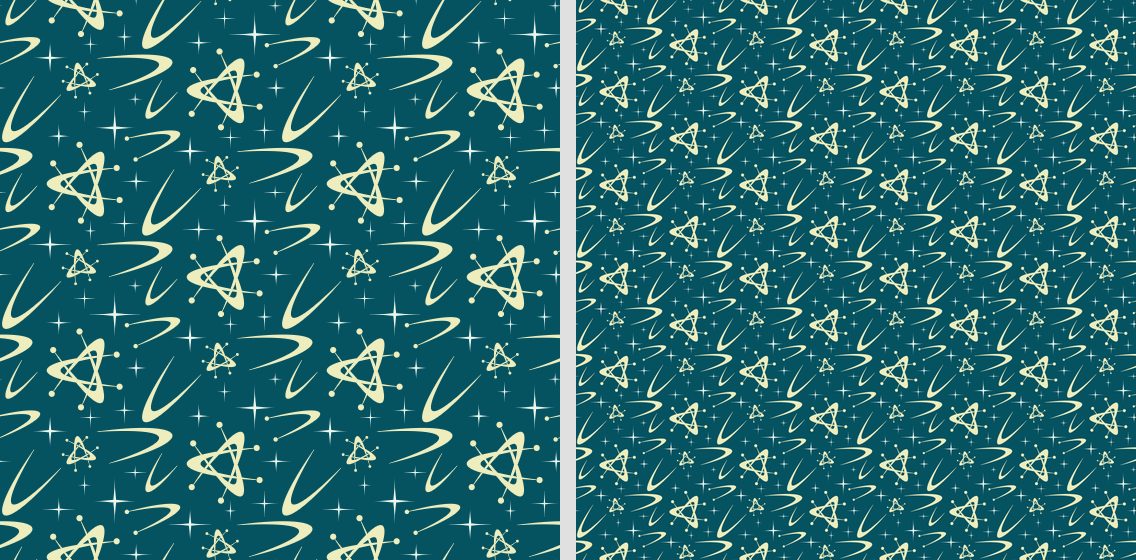
Left: one tile. Right: repeated 2 by 2.
Write a Shadertoy shader that draws this pattern.

```glsl
// Retro atomic wallpaper: cream boomerangs and atoms with white four-point stars on teal.
// Two columns by three rows of a half-drop cell; every motif is folded into the lattice.
// Boomerangs are the space between two conics that share their end points.

const float SIZE = 1152.0;             // design units across the canvas
const vec2 CELL = vec2(576.0, 384.0);  // one cell holds two half-dropped copies

// Offset to the nearest lattice copy
vec2 nearestCopy(vec2 p) {
    vec2 a = mod(p + 0.5 * CELL, CELL) - 0.5 * CELL;
    vec2 b = mod(p, CELL) - 0.5 * CELL;
    return dot(a, a) < dot(b, b) ? a : b;
}

// Approximate distance to a conic with its apex at x = tip, through (0, +-1)
float conic(vec2 q, mat2 toLocal, float tip, float bulge) {
    float f = q.y * q.y - (1.0 - q.x / tip) * (1.0 + bulge * q.x);
    vec2 g = vec2((1.0 + bulge * q.x) / tip - bulge * (1.0 - q.x / tip), 2.0 * q.y);
    return f / max(length(g * toLocal), 1e-4);
}

// Tapered V with its apex at the origin and thin ends at a and b
float boomerang(vec2 p, vec2 a, vec2 b) {
    vec2 middle = 0.5 * (a + b);
    mat2 toLocal = inverse(mat2(-middle, 0.5 * (b - a)));
    vec2 q = toLocal * (p - middle);
    float crescent = max(conic(q, toLocal, 1.0, 0.6), -conic(q, toLocal, 0.81, 0.1));
    return max(crescent - 0.35, -q.x * length(middle));
}

float dots(vec2 p, vec2 a, vec2 b, float radius) {
    return min(length(p - a), length(p - b)) - radius;
}

// Three interlocked boomerangs, each ending in two dots
float atom(vec2 p, float angle, float scale) {
    float d = 1e5;
    for (int i = 0; i < 3; i++) {
        float t = angle + float(i) * 2.0943951;
        vec2 q = mat2(cos(t), -sin(t), sin(t), cos(t)) * p / scale + vec2(75.5, 0.0);
        vec2 a = vec2(143.5, -33.0), b = vec2(149.5, 33.0);
        d = min(d, min(boomerang(q, a, b), dots(q, a, b, 6.3)));
    }
    return d * scale;
}

// Crossed spikes that fade towards their tips
float star(vec2 p, float radius) {
    p = abs(p);
    if (p.y > p.x) p = p.yx;
    float taper = pow(max(1.0 - p.x / radius, 0.0), 1.5);
    return max(p.y - mix(-0.6, 0.055 * radius + 0.4, taper), p.x - radius);
}

float coverage(float d, float pixel) {
    return clamp(0.5 - d / pixel, 0.0, 1.0);
}

void mainImage(out vec4 fragColor, in vec2 fragCoord) {
    vec2 uv = fragCoord / iResolution.xy;
    vec2 p = vec2(uv.x, 1.0 - uv.y) * SIZE - 384.0;
    float pixel = SIZE / iResolution.y;

    // Large and small atoms
    float cream = atom(nearestCopy(p - vec2(76.0, 186.5)), 0.0, 1.0);
    cream = min(cream, atom(nearestCopy(p - vec2(68.5, 355.5)), -0.7, 0.46));

    // Loose boomerangs: wide, tall, small
    cream = min(cream, boomerang(nearestCopy(p - vec2(258.0, 318.0)),
                                 vec2(-153.0, -6.0), vec2(-129.0, 59.0)));
    cream = min(cream, boomerang(nearestCopy(p - vec2(200.0, 291.0)),
                                 vec2(62.0, -134.0), vec2(117.0, -96.0)));
    cream = min(cream, boomerang(nearestCopy(p - vec2(205.5, 51.0)),
                                 vec2(31.5, -78.0), vec2(63.0, -53.0)));

    // Boomerang with dotted ends
    vec2 q = nearestCopy(p - vec2(274.0, 82.0));
    vec2 a = vec2(-109.0, 11.0), b = vec2(-91.0, 54.0);
    cream = min(cream, min(boomerang(q, a, b), dots(q, a, b, 4.5)));

    // Stars: centre and radius
    vec3 stars[8] = vec3[8](
        vec3(140, 71, 51), vec3(295, 119, 43), vec3(25, 88, 32), vec3(78, 38, 20),
        vec3(184, 181, 32), vec3(160, 268, 26), vec3(90, 283, 20), vec3(182, 12, 21));
    float white = 1e5;
    for (int i = 0; i < 8; i++)
        white = min(white, star(nearestCopy(p - stars[i].xy), stars[i].z));

    // Flat colours
    vec3 color = vec3(0.02, 0.32, 0.38);
    color = mix(color, vec3(0.92, 0.97, 0.93), coverage(white, pixel));
    color = mix(color, vec3(0.93, 0.93, 0.74), coverage(cream, pixel));
    fragColor = vec4(color, 1.0);
}
```
